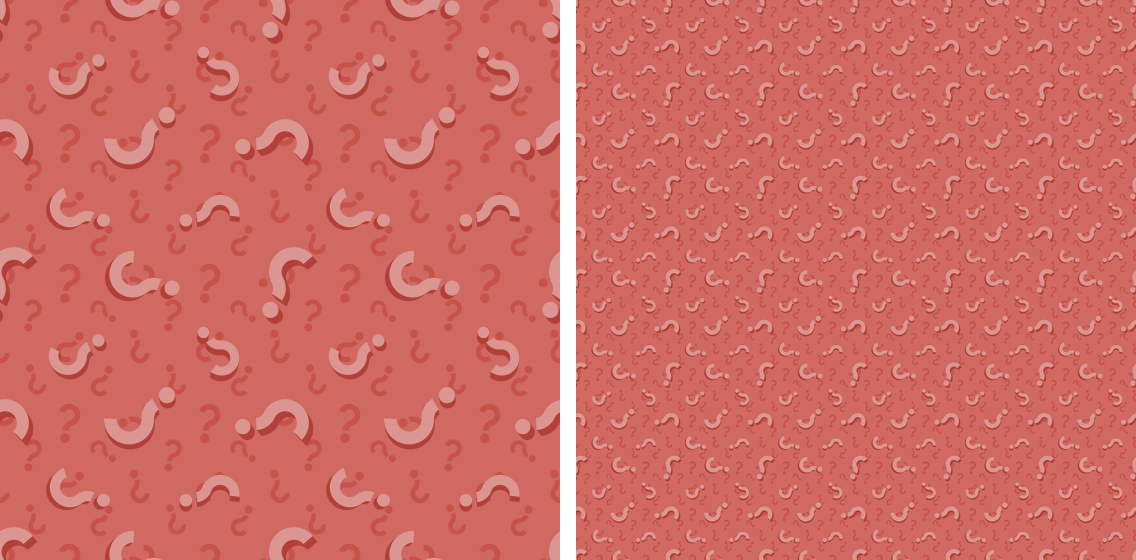
Left: one tile. Right: repeated 3 by 3.
Give the GLSL for this pattern, as a WebGL 2 fragment shader.

```glsl
#version 300 es
precision highp float;

uniform vec2 u_resolution;
out vec4 fragColor;

// Layout: design units per repeat, y pointing down
const float REPEATS = 2.0;
const float TILE = 384.0;
const float FLAT_TILE = 192.0;
const int MARKS = 8;
const int SIDE_STEPS = 6;

// Hook proportions: arc radius, half stroke, dot radius
const vec3 FLAT_FORM = vec3(0.25, 0.085, 0.145);
const vec3 RAISED_FORM = vec3(0.30, 0.102, 0.13);
const float FLAT_START = 165.0;
const float DOT_DROP = 0.72;
const float STEM_REACH = 0.554;
const float JOIN_OVERLAP = 0.04;

const vec3 GROUND = vec3(0.81, 0.41, 0.38);
const vec3 FLAT_INK = vec3(0.78, 0.32, 0.29);
const vec3 SIDE_INK = vec3(0.70, 0.25, 0.22);
const vec3 FACE_INK = vec3(0.86, 0.59, 0.57);

// Each mark: dot position, hook centre
const vec4 FLAT_MARKS[MARKS] = vec4[MARKS](
  vec4(89, 217, 95, 185), vec4(184, 74, 192, 101),
  vec4(109, 77, 90, 99), vec4(169, 196, 198, 186),
  vec4(39, 65, 45, 39), vec4(154, 53, 135, 39),
  vec4(41, 121, 51, 145), vec4(149, 123, 137, 147));
const vec4 RAISED_MARKS[MARKS] = vec4[MARKS](
  vec4(135, 83, 93, 104), vec4(279, 72, 304, 107),
  vec4(229, 158, 177, 191), vec4(333, 201, 391, 196),
  vec4(142, 302, 96, 284), vec4(255, 302, 302, 294),
  vec4(236, 395, 182, 376), vec4(371, 425, 403, 373));
// Each raised mark: side offset, start angle of the hook
const vec3 RAISED_SIDES[MARKS] = vec3[MARKS](
  vec3(3, 6, 141), vec3(-1, 8, 162), vec3(1, 7, 122), vec3(6, 8, 138),
  vec3(-5, 4, 138), vec3(0, 7, 105), vec3(-6, 5, 162), vec3(6, 8, 106));

// Thick arc with straight-cut ends
float arcDistance(vec2 p, float mid, float halfSpan, float radius, float halfWidth) {
  vec2 axis = vec2(cos(mid), sin(mid));
  vec2 q = vec2(abs(dot(p, vec2(-axis.y, axis.x))), dot(p, axis));
  float cut = dot(q, vec2(cos(halfSpan), -sin(halfSpan)));
  return max(abs(length(p) - radius) - halfWidth, cut);
}

// Hook arc, counter-curved stem and dot
float hookDistance(vec2 p, vec3 form, float startDegrees) {
  float start = radians(startDegrees);
  float join = radians(60.0);
  vec2 stemCentre = STEM_REACH * vec2(cos(join), -sin(join));
  float hook = arcDistance(p, 0.5 * (start - join), 0.5 * (start + join) + JOIN_OVERLAP, form.x, form.y);
  float stem = arcDistance(p - stemCentre, radians(150.0), radians(30.0) + JOIN_OVERLAP,
                           STEM_REACH - form.x, form.y);
  float spot = length(p + vec2(0.0, DOT_DROP)) - form.z;
  return min(min(hook, stem), spot);
}

vec2 wrapOffset(vec2 offset, float period) {
  return offset - period * floor(offset / period + 0.5);
}

// Distance in design units; hand is -1 for a mirrored mark
float markDistance(vec2 offset, vec4 mark, vec3 form, float start, float hand) {
  vec2 axis = mark.zw - mark.xy;
  float size = length(axis) / DOT_DROP;
  vec2 up = normalize(axis);
  vec2 local = vec2(hand * dot(offset, vec2(-up.y, up.x)), dot(offset, up)) / size;
  return hookDistance(local, form, start) * size;
}

float coverage(float dist, float pixel) {
  return clamp(0.5 - dist / pixel, 0.0, 1.0);
}

void main() {
  vec2 uv = gl_FragCoord.xy / u_resolution;
  vec2 p = vec2(uv.x, 1.0 - uv.y) * REPEATS * TILE;
  float pixel = REPEATS * TILE / min(u_resolution.x, u_resolution.y);

  float flatDist = TILE;
  float sideDist = TILE;
  float faceDist = TILE;
  for (int i = 0; i < MARKS; i++) {
    // Flat marks repeat twice as often
    vec4 mark = FLAT_MARKS[i];
    vec2 offset = wrapOffset(p - mark.zw, FLAT_TILE);
    flatDist = min(flatDist, markDistance(offset, mark, FLAT_FORM, FLAT_START, 1.0));

    // Raised marks: face plus swept side
    mark = RAISED_MARKS[i];
    vec3 side = RAISED_SIDES[i];
    offset = wrapOffset(p - mark.zw, TILE);
    if (length(offset) > 110.0) continue;
    faceDist = min(faceDist, markDistance(offset, mark, RAISED_FORM, side.z, -1.0));
    for (int s = 1; s <= SIDE_STEPS; s++) {
      vec2 shift = side.xy * float(s) / float(SIDE_STEPS);
      sideDist = min(sideDist, markDistance(offset - shift, mark, RAISED_FORM, side.z, -1.0));
    }
  }

  vec3 color = mix(GROUND, FLAT_INK, coverage(flatDist, pixel));
  color = mix(color, SIDE_INK, coverage(sideDist, pixel));
  color = mix(color, FACE_INK, coverage(faceDist, pixel));
  fragColor = vec4(color, 1.0);
}
```
